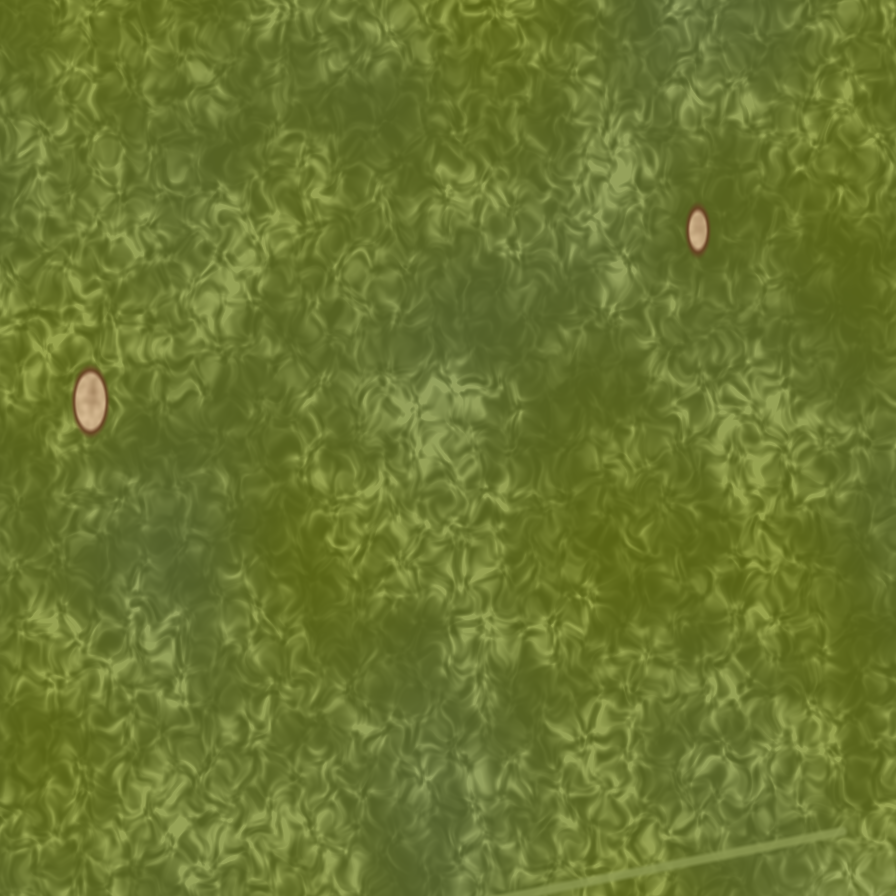
Reproduce this texture procedurally as a Shadertoy shader.

```glsl
#define DARK_GRASS vec3(0.36, 0.41, 0.145)
#define LIGHT_GRASS vec3(0.53, 0.58, 0.285)
#define PALE_STALK vec3(0.56, 0.61, 0.33)
#define BUD_RIM vec3(0.40, 0.24, 0.13)
#define BUD_CORE vec3(0.80, 0.69, 0.53)
#define PATCH_SCALE 4.5
#define BLADE_SCALE 72.0
#define PATCH_WEIGHT 0.65
#define BLADE_WEIGHT 0.85
#define CONTRAST 0.31
#define SOFTNESS 0.003

vec2 hashDirection(vec2 cell) {
    float angle = 6.2831853 * fract(sin(dot(cell, vec2(127.1, 311.7))) * 43758.5453);
    return vec2(cos(angle), sin(angle));
}

// Gradient noise scaled to roughly unit deviation
float noise(vec2 p) {
    vec2 cell = floor(p), f = fract(p);
    vec2 s = f * f * f * (f * (f * 6.0 - 15.0) + 10.0);
    float a = dot(hashDirection(cell), f);
    float b = dot(hashDirection(cell + vec2(1, 0)), f - vec2(1, 0));
    float c = dot(hashDirection(cell + vec2(0, 1)), f - vec2(0, 1));
    float d = dot(hashDirection(cell + vec2(1, 1)), f - vec2(1, 1));
    return 4.8 * mix(mix(a, b, s.x), mix(c, d, s.x), s.y);
}

// Broad clumps, slightly taller than wide
float clumps(vec2 p) {
    float sum = 0.0;
    p *= vec2(1.2, 0.85) * PATCH_SCALE;
    for (int i = 0; i < 3; i++) {
        sum += 0.58 * noise(p);
        p = p * 2.2 + vec2(17.3, 9.1);
    }
    return sum;
}

// Curly blades: warped blobs, ridges and fine grain
float blades(vec2 p) {
    p *= vec2(1.1, 0.9) * BLADE_SCALE;
    vec2 warp = vec2(noise(p * 0.45 + 31.7), noise(p * 0.45 + 73.2));
    p += 0.28 * warp;
    float blob = noise(p);
    float ridge = 1.5 * (0.78 - abs(noise(p * 0.62 + 12.4)));
    float grain = noise(p * 1.75 + 50.6);
    return 0.65 * blob + 0.5 * ridge + 0.35 * grain;
}

float segmentDistance(vec2 p, vec2 a, vec2 b) {
    vec2 along = b - a;
    float t = clamp(dot(p - a, along) / dot(along, along), 0.0, 1.0);
    return length(p - a - t * along);
}

// Oval bud with a brown rim and a mottled pale core
vec3 addBud(vec3 color, vec2 p, vec2 center, vec2 radius) {
    vec2 q = (p - center) / radius;
    float d = (length(q) - 1.0) * radius.x;
    vec3 core = BUD_CORE - vec3(0.10, 0.11, 0.10) * smoothstep(0.7, 0.0, length(q - vec2(0.1, 0.2)));
    core += 0.02 * noise(p * 110.0);
    vec3 bud = mix(core, BUD_RIM, smoothstep(-0.005, -0.001, d));
    return mix(color, bud, smoothstep(SOFTNESS, -SOFTNESS, d));
}

void mainImage(out vec4 fragColor, in vec2 fragCoord) {
    vec2 p = fragCoord / iResolution.y;

    // Grass tone, skewed towards the dark greens
    float clump = clumps(p);
    float detail = blades(p) * mix(0.65, 1.15, smoothstep(-1.2, 1.0, clump));
    float z = PATCH_WEIGHT * clump + BLADE_WEIGHT * detail;
    float tone = 0.32 + CONTRAST * (z + 0.2 * (z * z - 1.0));
    vec3 color = mix(DARK_GRASS, LIGHT_GRASS, clamp(tone, -0.25, 1.35));

    // Slow drift between yellow and grey green
    float drift = noise(p * vec2(4.5, 3.2) + 8.3);
    color += vec3(-0.004, -0.002, 0.018) * drift;

    // Pale stalk with lighter turf below its right end
    float turf = smoothstep(0.17, 0.0, length((p - vec2(1.0, 0.0)) * vec2(0.8, 1.6)));
    color = mix(color, PALE_STALK + 0.05 * detail, 0.6 * turf);
    float stalk = segmentDistance(p, vec2(0.55, -0.005), vec2(0.94, 0.072));
    color = mix(color, PALE_STALK, 0.8 * smoothstep(0.008, 0.002, stalk));

    // Two fallen buds
    color = addBud(color, p, vec2(0.101, 0.552), vec2(0.020, 0.038));
    color = addBud(color, p, vec2(0.779, 0.743), vec2(0.013, 0.028));

    fragColor = vec4(clamp(color, 0.0, 1.0), 1.0);
}
```
